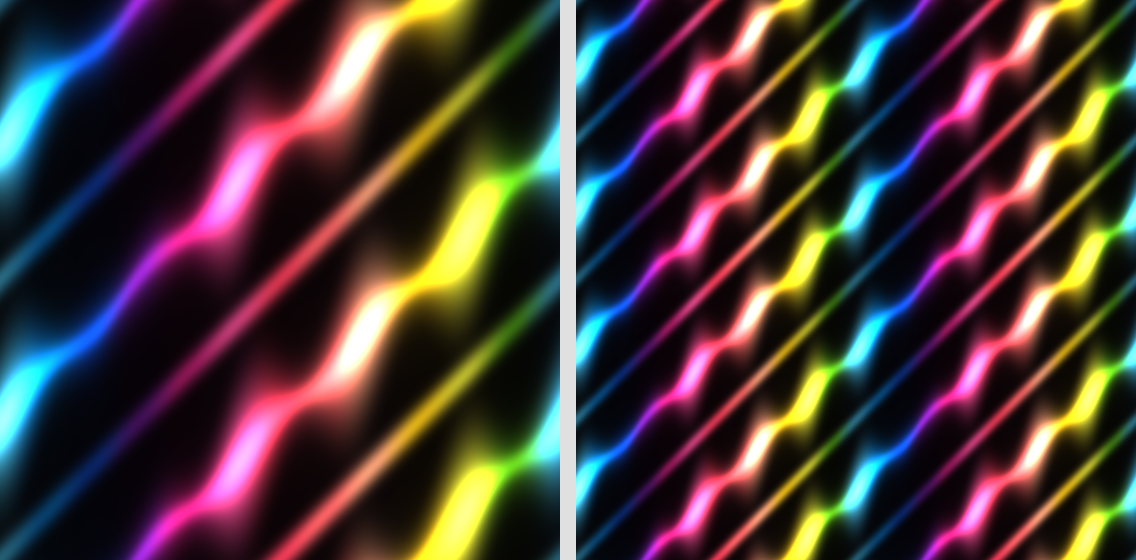
Left: one tile. Right: repeated 2 by 2.
Reproduce this background procedurally as a Shadertoy shader.

```glsl
// Diagonal neon light beams on black: wide swelling beams alternate with thin rays.
// Hue runs across the canvas through a cyclic palette; beams are gaussian profiles
// whose width and heat pulse along x, overexposed so that hot cores clip to white.

#define REPEATS 2.0        // wide beams (and thin rays) per canvas, whole number
#define PULSES 5.0         // swellings along each beam, whole number
#define PULSE_SHIFT 0.03   // position of the first swelling
#define PINCH_X 0.21       // where the beams stay narrow and dark
#define NARROW 0.10        // beam half width at a pinch, in beam spacings
#define WIDE 0.225         // beam half width at a swelling
#define CORE 0.42          // core width relative to its beam
#define RAY_WIDTH 0.058    // thin ray half width, in beam spacings
#define WOBBLE 0.025       // sideways sway of the beam axis
#define HAZE 0.07          // faint light between the beams

const float TAU = 6.2831853;
const int HUES = 12;

float hash(float n) {
    return fract(sin(n * 127.1 + 31.7) * 43758.5453);
}

float gauss(float d, float w) {
    return exp(-d * d / (w * w));
}

// Cyclic spectrum across the canvas: cyan, blue, magenta, red, yellow, green
vec3 spectrum(float x) {
    vec3 hues[HUES] = vec3[HUES](
        vec3(0.25, 0.70, 0.85), vec3(0.03, 0.50, 0.85), vec3(0.05, 0.27, 0.75),
        vec3(0.40, 0.10, 0.55), vec3(0.76, 0.12, 0.45), vec3(0.90, 0.28, 0.54),
        vec3(0.90, 0.22, 0.32), vec3(0.92, 0.36, 0.36), vec3(0.92, 0.60, 0.44),
        vec3(0.90, 0.72, 0.08), vec3(0.85, 0.85, 0.20), vec3(0.30, 0.62, 0.08));
    float p = fract(x) * float(HUES);
    int i = int(p) % HUES;
    return mix(hues[i], hues[(i + 1) % HUES], smoothstep(0.0, 1.0, fract(p)));
}

// Light of one wide beam at signed distance d from its axis
float wideBeam(float d, float x, float id) {
    float phase = TAU * PULSES * (x - PULSE_SHIFT) + 0.7 * (hash(id) - 0.5);
    float pinch = pow(0.5 + 0.5 * cos(TAU * (x - PINCH_X)), 8.0);
    float swell = (0.5 + 0.5 * cos(phase)) * (1.0 - 0.9 * pinch);
    swell = mix(swell, 0.6 * (1.0 - pinch), 0.3 * hash(id + 5.0));
    d += WOBBLE * sin(phase);
    float w = mix(NARROW, WIDE, swell);
    float glow = (0.5 + 0.65 * swell) * gauss(d, w);
    float core = (0.75 + 0.85 * swell) * gauss(d, CORE * w);
    return glow + core + HAZE * gauss(d, 0.38);
}

// Light of one thin ray, dimmer on the blue side
float thinRay(float d, float x, float id) {
    float level = 0.72 - 0.25 * cos(TAU * (x - 0.1));
    level *= 0.92 + 0.16 * hash(id + 11.0);
    return level * gauss(d, RAY_WIDTH);
}

void mainImage(out vec4 fragColor, in vec2 fragCoord) {
    vec2 uv = fragCoord / iResolution.xy;
    float across = REPEATS * (uv.x - uv.y);

    // Sum neighbouring beams so that their glows overlap smoothly
    float light = 0.0;
    for (float k = -1.0; k <= 1.0; k++) {
        float cell = floor(across) + k;
        float id = mod(cell, REPEATS);
        light += wideBeam(across - cell - 0.5, uv.x, id);
    }

    // Thin rays run midway between the wide beams
    float ray = floor(across + 0.5);
    light += thinRay(across - ray, uv.x, mod(ray, REPEATS));

    vec3 color = spectrum(uv.x) * light + vec3(0.012, 0.004, 0.010);
    fragColor = vec4(clamp(color, 0.0, 1.0), 1.0);
}
```
